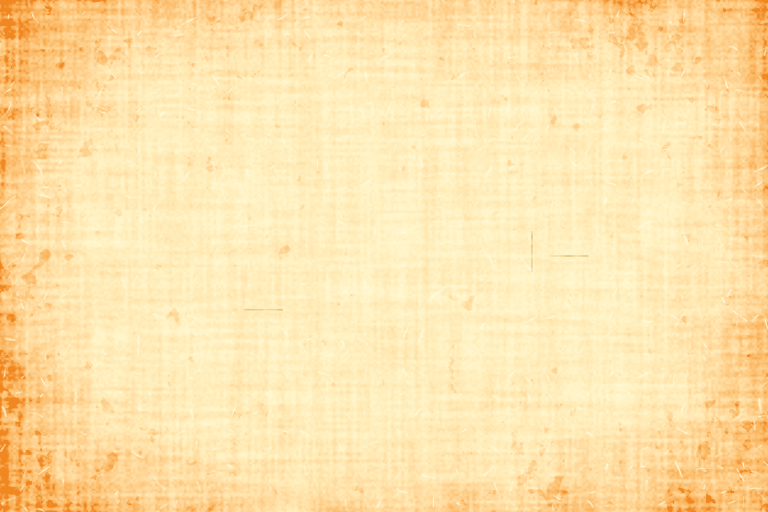
Give the GLSL for this background, as a Shadertoy shader.

```glsl
// Warm, aged linen: a cream centre darkening to burnt orange at the border.
// A scalar "age" sums edge falloff, weave, stains and blots, and is then
// mapped through a colour ramp; pale fibres and thin threads lie on top.

const vec3 RAMP[6] = vec3[6](
    vec3(1.00, 0.95, 0.77), vec3(1.00, 0.91, 0.70), vec3(1.00, 0.85, 0.61),
    vec3(0.99, 0.78, 0.49), vec3(0.98, 0.70, 0.36), vec3(0.94, 0.53, 0.13));
const vec3 FIBRE_COLOR = vec3(1.0, 0.99, 0.88);
const vec3 THREAD_COLOR = vec3(0.84, 0.68, 0.34);
const vec4 EDGE_AGE = vec4(0.48, 0.40, 0.23, 0.29);     // left, right, bottom, top
const vec4 EDGE_FALLOFF = vec4(14.0, 15.0, 8.0, 8.5);
const float BASE_AGE = 0.045;
const float CORNER_AGE = 0.28;
const float WEAVE_FREQ = 150.0;
const float WEAVE_DEPTH = 0.36;
const float GRAIN_FREQ = 210.0;
const float GRAIN_DEPTH = 0.24;
const float BLOT_AGE = 0.30;
const float FIBRE_FREQ = 17.0;

// Blot clusters: centre and radius, in units of canvas height
const vec3 CLUSTERS[6] = vec3[6](
    vec3(1.30, 0.94, 0.18), vec3(1.44, 0.14, 0.15), vec3(0.11, 0.10, 0.15),
    vec3(0.10, 0.86, 0.14), vec3(0.00, 0.45, 0.12), vec3(1.04, 0.08, 0.10));

float hash(vec2 p) {
    vec3 q = fract(vec3(p.xyx) * 0.1031);
    q += dot(q, q.yzx + 33.33);
    return fract((q.x + q.y) * q.z);
}

float noise(vec2 p) {
    vec2 i = floor(p), f = fract(p);
    f = f * f * (3.0 - 2.0 * f);
    return mix(mix(hash(i), hash(i + vec2(1, 0)), f.x),
               mix(hash(i + vec2(0, 1)), hash(i + vec2(1, 1)), f.x), f.y);
}

float fbm(vec2 p) {
    float sum = 0.0, gain = 0.5;
    for (int i = 0; i < 4; i++) {
        sum += gain * noise(p);
        p = mat2(1.62, 1.22, -1.22, 1.62) * p + 17.1;
        gain *= 0.5;
    }
    return sum;
}

float segmentDist(vec2 p, vec2 a, vec2 b) {
    vec2 ab = b - a;
    return length(p - a - ab * clamp(dot(p - a, ab) / dot(ab, ab), 0.0, 1.0));
}

// Ragged, soft stain along a segment
float smear(vec2 p, vec2 a, vec2 b, float width) {
    float d = segmentDist(p, a, b) / width;
    return exp(-d * d) * smoothstep(0.35, 0.65, fbm(p * 30.0));
}

float borderAge(vec2 uv) {
    vec4 edge = EDGE_AGE * exp(-EDGE_FALLOFF * vec4(uv.x, 1.0 - uv.x, uv.y, 1.0 - uv.y));
    float corner = smoothstep(0.74, 1.4, length(uv * 2.0 - 1.0));
    return BASE_AGE + dot(edge, vec4(1.0)) + CORNER_AGE * corner;
}

// Threads running along x, centred on zero
float threads(vec2 p) {
    float fine = noise(p * vec2(9.0, WEAVE_FREQ)) - 0.5;
    float coarse = noise(p * vec2(4.0, 60.0) + 31.0) - 0.5;
    return fine + 0.3 * coarse;
}

// Irregular blots, dense only inside the clusters
float blots(vec2 p) {
    float density = 0.0;
    for (int i = 0; i < 6; i++) {
        vec2 d = (p - CLUSTERS[i].xy) / CLUSTERS[i].z;
        density += exp(-dot(d, d));
    }
    float cut = 0.75 - 0.13 * min(density, 1.0);
    float large = smoothstep(cut - 0.02, cut + 0.04, fbm(p * 24.0 + 3.0));
    float small = smoothstep(cut - 0.02, cut + 0.04, fbm(p * 52.0 + 40.0));
    return max(large, 0.85 * small);
}

// Short bent pale strands, at most one in each cell
float fibres(vec2 p, float freq, float pixel) {
    p += 0.015 * vec2(noise(p * 30.0), noise(p * 30.0 + 50.0));
    vec2 cell = floor(p * freq);
    vec2 q = fract(p * freq) - 0.3 - 0.4 * vec2(hash(cell + 1.7), hash(cell + 9.2));
    float angle = 6.283 * hash(cell + 3.1);
    q = mat2(cos(angle), sin(angle), -sin(angle), cos(angle)) * q;
    float span = 0.08 + 0.2 * hash(cell + 6.4);
    float d = segmentDist(q, vec2(-span, 0), vec2(span, 0)) / freq;
    return step(hash(cell), 0.4) * smoothstep(0.001 + pixel, 0.0, d) * noise(p * 90.0);
}

void mainImage(out vec4 fragColor, in vec2 fragCoord) {
    vec2 uv = fragCoord / iResolution.xy;
    vec2 p = uv * vec2(1.5, 1.0);
    float pixel = 1.0 / iResolution.y;

    // Border, cloth and faint wavy folds
    float age = borderAge(uv);
    age += (0.08 + 0.9 * age) * 0.9 * (fbm(p * 9.0) - 0.47);
    float contrast = 0.75 + 0.6 * age;
    age += WEAVE_DEPTH * contrast * 0.7 * (threads(p) + threads(p.yx + 7.0));
    age += GRAIN_DEPTH * contrast * (noise(p * GRAIN_FREQ) - 0.5);
    float fold = sin(240.0 * p.y + 18.0 * noise(p * vec2(6.0, 4.0)));
    age += 0.035 * fold * smoothstep(0.4, 0.7, noise(p * vec2(3.0, 7.0) + 4.0));

    // Stains and blots
    age += 0.10 * smear(p, vec2(0.46, 0.54), vec2(0.46, 0.72), 0.025);
    age += 0.13 * smear(p, vec2(0.47, 0.23), vec2(0.63, 0.13), 0.028);
    age += 0.22 * smear(p, vec2(0.48, 1.00), vec2(0.54, 0.98), 0.035);
    age += 0.30 * smear(p, vec2(1.07, 0.87), vec2(1.13, 1.00), 0.020);
    age += 0.14 * smear(p, vec2(1.16, 0.58), vec2(1.21, 0.56), 0.030);
    age += 0.20 * smear(p, vec2(0.02, 0.27), vec2(0.17, 0.35), 0.018);
    age += BLOT_AGE * blots(p);

    // Colour ramp, lifting to fibre white below zero
    vec3 color = RAMP[0];
    for (int i = 1; i < 6; i++)
        color = mix(color, RAMP[i], clamp(age * 5.0 - float(i - 1), 0.0, 1.0));
    color = mix(color, FIBRE_COLOR, clamp(-age * 3.0, 0.0, 0.7));
    float strands = max(fibres(p, FIBRE_FREQ, pixel), fibres(p + 4.3, FIBRE_FREQ * 1.6, pixel));
    color = mix(color, FIBRE_COLOR, 0.9 * strands);

    // Three loose dark threads
    float d = segmentDist(p, vec2(0.479, 0.395), vec2(0.551, 0.395));
    d = min(d, segmentDist(p, vec2(1.075, 0.500), vec2(1.148, 0.500)));
    d = min(d, segmentDist(p, vec2(1.039, 0.470), vec2(1.039, 0.547)));
    float broken = 0.2 + 0.6 * noise(p * 110.0);
    color = mix(color, THREAD_COLOR, broken * smoothstep(0.001 + pixel, 0.0, d));

    fragColor = vec4(color, 1.0);
}
```
